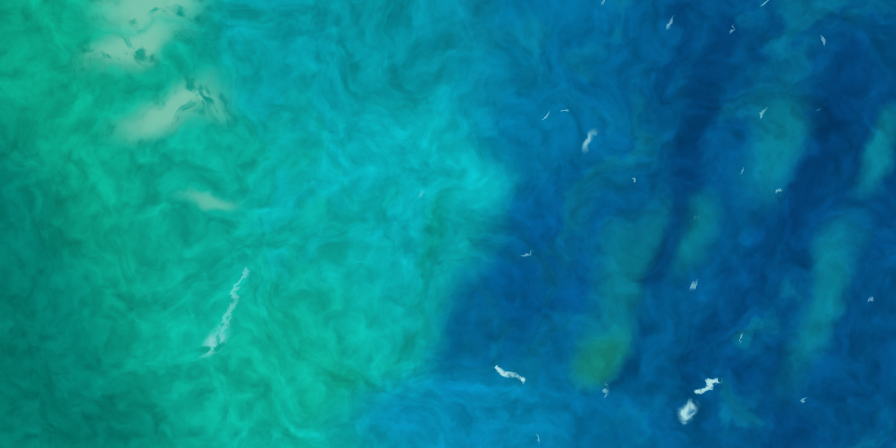
Reproduce this texture procedurally as a Shadertoy shader.

```glsl
// Aerial view of sea water: green shallows at left, deep streaked blue at right, pale foam
float hash(vec2 p) {
    return fract(sin(dot(p, vec2(127.1, 311.7))) * 43758.5453);
}

float noise(vec2 p) {
    vec2 i = floor(p), f = fract(p);
    f = f * f * (3.0 - 2.0 * f);
    return mix(mix(hash(i), hash(i + vec2(1, 0)), f.x),
               mix(hash(i + vec2(0, 1)), hash(i + vec2(1, 1)), f.x), f.y);
}

float fbm(vec2 p) {
    float sum = 0.0, amp = 0.5;
    for (int i = 0; i < 5; i++) {
        sum += amp * noise(p);
        p = mat2(0.8, 0.6, -0.6, 0.8) * p * 2.03 + 7.3;
        amp *= 0.5;
    }
    return sum / 0.97;
}

mat2 turn(float angle) {
    float c = cos(angle), s = sin(angle);
    return mat2(c, -s, s, c);
}

// Soft rotated ellipse: 1 at the centre, 0 outside
float blot(vec2 p, vec2 centre, vec2 radius, float angle) {
    return 1.0 - smoothstep(0.25, 1.15, length(turn(angle) * (p - centre) / radius));
}

// Soft line between two points
float stroke(vec2 p, vec2 a, vec2 b, float width) {
    vec2 ab = b - a;
    float h = clamp(dot(p - a, ab) / dot(ab, ab), 0.0, 1.0);
    return 1.0 - smoothstep(0.2 * width, width, length(p - a - ab * h));
}

// Small bent flecks scattered over a grid
float flecks(vec2 p, float scale, float density) {
    vec2 cell = floor(p * scale);
    float sum = 0.0;
    for (int y = -1; y <= 1; y++)
    for (int x = -1; x <= 1; x++) {
        vec2 id = cell + vec2(x, y);
        vec2 centre = (id + vec2(hash(id + 3.1), hash(id + 8.7))) / scale;
        vec2 size = vec2(0.006 + 0.012 * hash(id + 5.3), 0.004);
        float lit = step(hash(id + 1.9), density);
        sum += lit * blot(p, centre, size, 0.4 + 1.6 * hash(id + 6.1));
    }
    return min(sum, 1.0);
}

vec3 shallows(vec2 p, vec2 w, float mottle) {
    vec3 col = mix(vec3(0.04, 0.65, 0.53), vec3(0.04, 0.69, 0.63), smoothstep(0.1, 0.65, w.x));
    // Cyan water towards the middle, bluer along the top
    float cyan = smoothstep(0.45, 0.95, w.x + 0.25 * (w.y - 0.5) + 0.6 * (mottle - 0.5));
    col = mix(col, vec3(0.03, 0.65, 0.70), 0.85 * cyan);
    col = mix(col, vec3(0.02, 0.56, 0.62), 0.75 * blot(w, vec2(0.76, 0.98), vec2(0.38, 0.28), 0.3));
    col = mix(col, vec3(0.05, 0.67, 0.54), 0.6 * blot(w, vec2(0.68, 0.2), vec2(0.32, 0.22), 0.5));
    // Dark green bed at lower left
    float bed = 1.0 - smoothstep(-0.14, 0.14, w.x - 0.37 + 0.42 * p.y);
    return mix(col, vec3(0.01, 0.48, 0.43), bed * (1.0 - 0.75 * smoothstep(0.55, 0.85, p.y)));
}

vec3 deeps(vec2 w, float streak) {
    vec3 col = mix(vec3(0.01, 0.49, 0.64), vec3(0.01, 0.37, 0.57), smoothstep(0.95, 1.5, w.x));
    col = mix(col, vec3(0.01, 0.30, 0.50), 0.8 * smoothstep(1.35, 1.75, w.x));
    col = mix(col, vec3(0.01, 0.35, 0.58), 0.9 * blot(w, vec2(1.2, 0.4), vec2(0.32, 0.2), 0.9));
    col = mix(col, vec3(0.03, 0.46, 0.57), 0.65 * smoothstep(0.5, 0.75, streak));
    col = mix(col, vec3(0.01, 0.25, 0.45), 0.6 * smoothstep(0.45, 0.25, streak) * smoothstep(1.2, 1.5, w.x));
    // Teal shoals
    float shoal = blot(w, vec2(1.38, 0.37), vec2(0.24, 0.08), 1.1);
    shoal = max(shoal, blot(w, vec2(1.52, 0.47), vec2(0.11, 0.05), 1.1));
    shoal = max(shoal, blot(w, vec2(1.72, 0.66), vec2(0.18, 0.08), 1.1));
    shoal = max(shoal, blot(w, vec2(1.84, 0.32), vec2(0.26, 0.06), 1.25));
    shoal = max(shoal, blot(w, vec2(1.96, 0.67), vec2(0.14, 0.04), 1.1));
    col = mix(col, vec3(0.04, 0.51, 0.57), 0.75 * shoal);
    col = mix(col, vec3(0.08, 0.54, 0.46), 0.8 * blot(w, vec2(1.33, 0.21), vec2(0.09, 0.06), 1.0));
    // Dark channels
    float channel = stroke(w, vec2(1.64, 0.95), vec2(1.45, 0.38), 0.045);
    channel = max(channel, stroke(w, vec2(1.9, 0.86), vec2(1.77, 0.5), 0.05));
    return mix(col, vec3(0.01, 0.24, 0.44), 0.7 * channel);
}

void mainImage(out vec4 fragColor, in vec2 fragCoord) {
    vec2 p = fragCoord / iResolution.xy * vec2(2.0, 1.0);
    vec2 bend = vec2(fbm(p * 6.0), fbm(p * 6.0 + 31.7)) - 0.5;
    vec2 w = p + 0.13 * bend;
    float mottle = fbm(p * 9.0 + 5.0 * bend);
    float grain = fbm(p * 38.0 + 6.0 * bend);
    vec2 along = turn(1.05) * w;
    float streak = fbm(along * vec2(2.2, 8.0) + 2.0 * bend);

    // Shore of the deep water, sharper in its lower half
    float bulge = (p.y - 0.55) / 0.17;
    float shore = w.x - 1.0 - 0.12 * exp(-bulge * bulge);
    float blur = mix(0.04, 0.16, smoothstep(0.5, 0.85, p.y));
    vec3 col = mix(shallows(p, w, mottle), deeps(w, streak), smoothstep(-blur, blur, shore));
    col = mix(col, vec3(0.02, 0.54, 0.72), 0.85 * blot(w, vec2(1.0, 0.03), vec2(0.3, 0.17), 0.0));
    col = mix(col, vec3(0.02, 0.55, 0.49), 0.6 * blot(w, vec2(0.98, 0.48), vec2(0.15, 0.045), 1.35));

    // Mottling and fine grain
    col *= 1.0 + 0.3 * (mottle - 0.5) + 0.32 * (grain - 0.5);

    // Pale sand and foam at upper left
    float sand = blot(w, vec2(0.34, 0.98), vec2(0.15, 0.1), 0.4);
    sand = max(sand, blot(w, vec2(0.29, 0.88), vec2(0.16, 0.055), 0.25));
    sand = max(sand, blot(w, vec2(0.385, 0.75), vec2(0.15, 0.055), 0.35));
    sand = max(sand, 0.7 * blot(w, vec2(0.47, 0.56), vec2(0.07, 0.02), 0.15));
    col = mix(col, vec3(0.53, 0.78, 0.69), 0.85 * sand * smoothstep(0.2, 0.6, grain + 0.1));

    // Larger foam marks, then scattered flecks
    vec2 f = p + 0.04 * (vec2(grain, mottle) - 0.5);
    float foam = blot(f, vec2(1.535, 0.075), vec2(0.03, 0.02), 0.9);
    foam = max(foam, stroke(f, vec2(1.55, 0.12), vec2(1.6, 0.15), 0.009));
    foam = max(foam, stroke(f, vec2(1.11, 0.175), vec2(1.17, 0.15), 0.007));
    foam = max(foam, 0.7 * blot(f, vec2(1.315, 0.69), vec2(0.035, 0.014), 1.1));
    foam = max(foam, 0.7 * blot(f, vec2(0.48, 0.24), vec2(0.05, 0.02), 0.9));
    foam = max(foam, 0.5 * stroke(f, vec2(0.5, 0.27), vec2(0.55, 0.4), 0.008));
    foam = max(foam, 0.55 * flecks(f, 9.0, 0.2) * smoothstep(0.85, 1.0, p.x));
    col = mix(col, vec3(0.66, 0.86, 0.88), foam * smoothstep(0.25, 0.5, grain));
    fragColor = vec4(clamp(col, 0.0, 1.0), 1.0);
}
```
